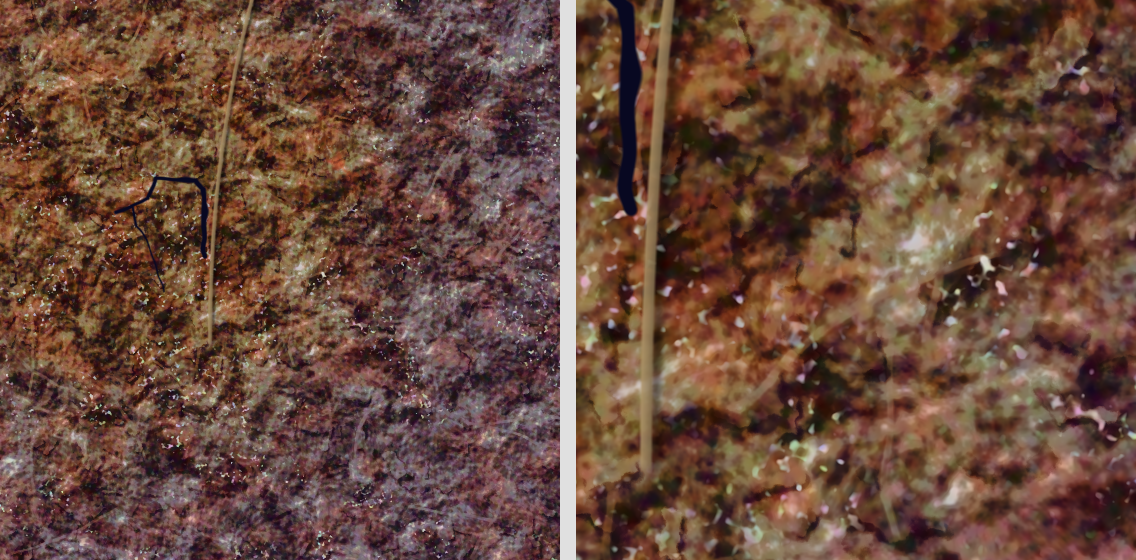
Left: the whole. Right: its middle third, enlarged.
Give the GLSL for this texture, as a Shadertoy shader.

```glsl
// Matted debris of brown flakes and fibres, golden at upper left and mauve at the lower right.
const vec3 WARM_DARK  = vec3(0.19, 0.10, 0.08);
const vec3 WARM_MID   = vec3(0.42, 0.26, 0.14);
const vec3 WARM_LIGHT = vec3(0.57, 0.47, 0.31);
const vec3 COOL_DARK  = vec3(0.17, 0.10, 0.15);
const vec3 COOL_MID   = vec3(0.34, 0.235, 0.265);
const vec3 COOL_LIGHT = vec3(0.48, 0.42, 0.46);
const vec3 GLINT  = vec3(0.80, 0.79, 0.76);
const vec3 RUST   = vec3(1.08, 0.86, 0.80);
const vec3 STRAND = vec3(0.60, 0.51, 0.36);
const vec3 THREAD = vec3(0.03, 0.03, 0.13);
const vec3 EMBER  = vec3(0.74, 0.31, 0.18);
const vec2 LIGHT_DIR = vec2(-0.5, 0.86);
const vec2 WARM_SPOT = vec2(0.25, 0.66);
const float LUMPS = 27.0;
const float GRAIN = 190.0;
const int FIBRES = 44;

float hash(vec2 p) {
    vec3 q = fract(p.xyx * 0.1031);
    q += dot(q, q.yzx + 33.33);
    return fract((q.x + q.y) * q.z);
}

vec2 hash2(vec2 p) { return vec2(hash(p), hash(p + 57.3)); }

float noise(vec2 p) {
    vec2 i = floor(p), f = fract(p);
    f = f * f * (3.0 - 2.0 * f);
    return mix(mix(hash(i), hash(i + vec2(1, 0)), f.x),
               mix(hash(i + vec2(0, 1)), hash(i + vec2(1, 1)), f.x), f.y);
}

float fbm(vec2 p) {
    float sum = 0.0, amp = 0.5;
    for (int i = 0; i < 5; i++) {
        sum += amp * noise(p);
        p = mat2(1.6, 1.2, -1.2, 1.6) * p + 11.7;
        amp *= 0.54;
    }
    return sum;
}

mat2 rotation(float a) { return mat2(cos(a), sin(a), -sin(a), cos(a)); }

float box(vec2 p, vec2 halfSize) {
    vec2 d = abs(p) - halfSize;
    return length(max(d, 0.0)) + min(max(d.x, d.y), 0.0);
}

float segment(vec2 p, vec2 a, vec2 b) {
    vec2 ab = b - a;
    return length(p - a - ab * clamp(dot(p - a, ab) / dot(ab, ab), 0.0, 1.0));
}

float relief(vec2 p) {
    vec2 warp = vec2(noise(p * 17.0), noise(p * 17.0 + 31.0)) - 0.5;
    return fbm(rotation(0.6) * (p + 0.02 * warp) * LUMPS + 5.0);
}

// Tone with a layer of flakes and their shadows laid over it
float addFlakes(float tone, vec2 p, float scale, float density, float detail) {
    vec2 base = floor(p * scale);
    float ragged = (fbm(p * scale * 5.0) - 0.5) * 0.22 - 0.03;
    for (int k = 0; k < 9; k++) {
        vec2 id = base + vec2(k % 3, k / 3) - 1.0;
        vec2 key = id + scale * 7.0;
        if (hash(key + 3.1) > density) continue;
        vec2 offset = p * scale - id - 0.25 - 0.5 * hash2(key);
        vec2 size = vec2(0.18, 0.03) + vec2(0.26, 0.11) * hash2(key + 9.2);
        mat2 turn = rotation(6.28 * hash(key + 6.4));
        float body = box(turn * offset, size) + ragged;
        float shade = box(turn * (offset + LIGHT_DIR * 0.12), size) + ragged;
        tone -= 0.34 * smoothstep(0.08, -0.04, shade);
        float paleness = 0.38 + 0.36 * hash(key + 1.9);
        tone = mix(tone, paleness + detail, 0.75 * smoothstep(0.03, -0.03, body));
    }
    return tone;
}

// Coverage by thin, bent fibres
float fibreCover(vec2 p) {
    float cover = 0.0, wiggle = (noise(p * 24.0) - 0.5) * 0.012;
    for (int i = 0; i < FIBRES; i++) {
        vec2 key = vec2(float(i) * 3.7, 19.0);
        vec2 q = rotation(6.28 * hash(key + 2.0)) * (p - hash2(key));
        float reach = 0.04 + 0.12 * hash(key + 5.0);
        q.y += (hash(key + 8.0) - 0.5) * 5.0 * q.x * q.x + wiggle;
        float line = smoothstep(0.0038, 0.0013, abs(q.y)) * smoothstep(reach, reach * 0.75, abs(q.x));
        cover = max(cover, line * (0.35 + 0.5 * hash(key + 14.0)));
    }
    return cover * (0.4 + 0.6 * noise(p * 45.0));
}

// Distance to the kinked, tapering thread
float threadDistance(vec2 p) {
    const vec2 knots[10] = vec2[10](
        vec2(0.366, 0.542), vec2(0.365, 0.66), vec2(0.35, 0.675), vec2(0.28, 0.682), vec2(0.262, 0.645),
        vec2(0.206, 0.618), vec2(0.236, 0.63), vec2(0.243, 0.596), vec2(0.265, 0.57), vec2(0.293, 0.48));
    p += (vec2(noise(p * 45.0), noise(p * 45.0 + 8.0)) - 0.5) * 0.008;
    float d = 1.0;
    for (int i = 0; i < 9; i++)
        d = min(d, segment(p, knots[i], knots[i + 1]) - mix(0.0045, 0.0014, float(i) / 8.0));
    return d;
}

void mainImage(out vec4 fragColor, in vec2 fragCoord) {
    vec2 p = fragCoord / iResolution.y;
    float soft = 0.0008 + 0.7 / iResolution.y;

    // Lit relief, flakes, crevices and fibres
    float height = relief(p);
    float slope = height - relief(p + LIGHT_DIR * 0.006);
    float grain = noise(rotation(0.5) * p * GRAIN) - 0.5;
    float detail = 1.2 * slope + 0.24 * grain;
    float tone = 0.34 + 1.7 * slope + 0.9 * (height - 0.5) + 0.26 * grain + 0.25 * noise(p * 9.0);
    tone = addFlakes(tone, p, 27.0, 0.42, detail);
    tone = addFlakes(tone, p, 15.0, 0.36, detail);
    tone = addFlakes(tone, p, 8.0, 0.20, detail);
    tone -= 0.32 * smoothstep(0.58, 0.76, fbm(p * 31.0 + 90.0));
    tone = mix(tone, 0.78 + 0.3 * grain, fibreCover(p));

    // Golden to mauve palette, rust and coloured grain
    float spread = length(p - WARM_SPOT) + 0.16 * (noise(p * 7.0) - 0.5);
    float cool = smoothstep(0.22, 0.72, spread);
    vec3 color = mix(mix(WARM_DARK, COOL_DARK, cool), mix(WARM_MID, COOL_MID, cool), smoothstep(0.1, 0.46, tone));
    color = mix(color, mix(WARM_LIGHT, COOL_LIGHT, cool), smoothstep(0.4, 0.7, tone));
    color = mix(color, GLINT, smoothstep(0.7, 1.15, tone));
    color *= mix(vec3(1.0), RUST, smoothstep(0.45, 0.75, noise(p * 24.0 + 40.0)));
    color *= 0.7 + 0.3 * smoothstep(-0.15, 0.15, tone);
    vec2 q = rotation(1.0) * p * 150.0;
    vec3 speckle = vec3(noise(q + 3.0), noise(q + 71.0), noise(q + 133.0)) - 0.5;
    color += speckle * 0.1;

    // Clustered glints
    float cluster = smoothstep(0.48, 0.8, noise(p * 19.0 + 77.0));
    float flash = noise(q * 1.13 + 9.0) + 0.7 * noise(rotation(0.4) * p * 290.0);
    float sparkle = smoothstep(1.05, 1.5, flash) * (0.2 + 0.8 * cluster);
    color = mix(color, GLINT + speckle * 0.3, 0.9 * sparkle);

    // Ember chip
    float ember = box(rotation(0.9) * (p - vec2(0.612, 0.7)), vec2(0.025, 0.012)) + 0.04 * (height - 0.5);
    color = mix(color, EMBER * (0.7 + tone * 0.6), 0.7 * smoothstep(0.006, -0.006, ember));

    // Pale strand and dark thread
    float rise = max(p.y - 0.38, 0.0) / 0.62;
    float side = p.x - 0.375 - 0.075 * pow(rise, 2.2);
    float along = smoothstep(0.0, 0.02, rise);
    color *= 1.0 - 0.4 * along * smoothstep(0.006, 0.0, abs(side - 0.006));
    color = mix(color, STRAND * (1.0 - 45.0 * side), 0.85 * along * smoothstep(soft, -soft, abs(side) - 0.0034));
    color = mix(color, THREAD, smoothstep(soft, -soft, threadDistance(p)));

    fragColor = vec4(clamp(color, 0.0, 1.0), 1.0);
}
```
